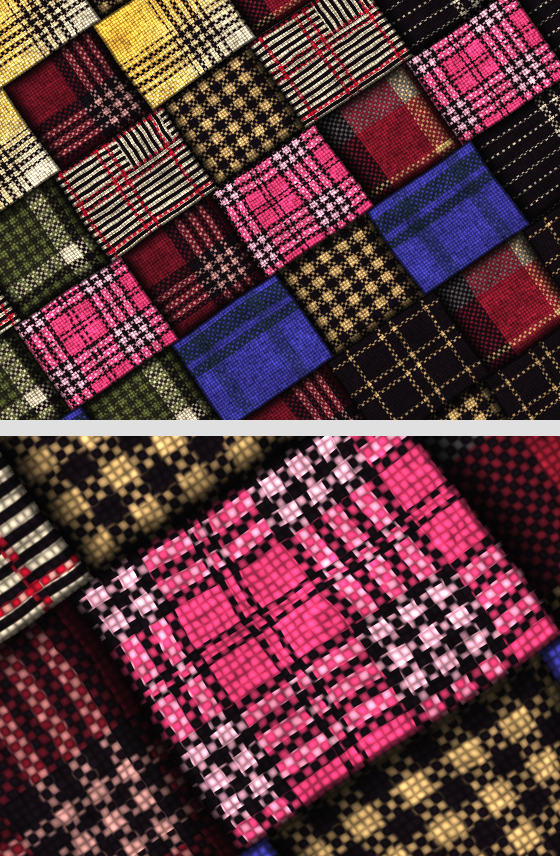
Top: the whole. Bottom: its middle third, enlarged.
A Shadertoy shader for this texture:

```glsl
#define CENTER vec2(0.694, 0.477)
#define ACROSS vec2(0.2326, -0.158)
#define DOWN vec2(0.139, 0.2)
#define OVERLAP 0.045
#define THREADS vec2(38.0, 33.0)
#define WARP 0.035
#define CONTRAST 0.35
#define GAIN 1.22

const float PI = 3.14159;
const vec3 INK = vec3(0.055, 0.035, 0.05);
const vec3 CREAM = vec3(0.88, 0.81, 0.69);
const vec3 YELLOW = vec3(0.95, 0.70, 0.25);
const vec3 PINK = vec3(0.92, 0.23, 0.43);
const vec3 ROSE = vec3(0.98, 0.69, 0.77);
const vec3 RED = vec3(0.62, 0.06, 0.13);
const vec3 MAROON = vec3(0.34, 0.06, 0.10);
const vec3 BLUE = vec3(0.19, 0.18, 0.51);
const vec3 PINE = vec3(0.08, 0.12, 0.15);
const vec3 OLIVE = vec3(0.32, 0.34, 0.17);
const vec3 TAN = vec3(0.75, 0.60, 0.38);
const vec3 GREY = vec3(0.36, 0.34, 0.33);

// Hash and gradient noise
vec2 hash2(vec2 p) {
    p = vec2(dot(p, vec2(127.1, 311.7)), dot(p, vec2(269.5, 183.3)));
    return fract(sin(p) * 43758.5) * 2.0 - 1.0;
}

float gradientNoise(vec2 p) {
    vec2 i = floor(p), f = fract(p), u = f * f * (3.0 - 2.0 * f);
    vec2 e = vec2(0.0, 1.0);
    return mix(mix(dot(hash2(i), f), dot(hash2(i + e.yx), f - e.yx), u.x),
               mix(dot(hash2(i + e), f - e), dot(hash2(i + e.yy), f - e.yy), u.x), u.y);
}

// Stripe profiles
float band(float s, float center, float halfWidth) {
    float aa = 3.0 / iResolution.y;
    return 1.0 - smoothstep(halfWidth - aa, halfWidth + aa, abs(s - center));
}

float comb(float s, float count) {
    return smoothstep(-0.4, 0.4, sin(2.0 * PI * count * s));
}

// Dyed colour of one thread; s is the position across its stripes
vec3 yarn(int kind, vec2 p, bool weft) {
    float s = weft ? p.y : p.x;
    if (kind == 0) { // yellow window check
        vec3 c = mix(YELLOW, CREAM, smoothstep(-0.35, 0.4, s));
        return mix(c, INK, band(s, 0.12, 0.18) * comb(s, 11.0));
    }
    if (kind == 1) { // striped glen check
        float turned = band(p.x, 0.3, 0.22) * band(p.y, -0.3, 0.22);
        vec3 c = mix(INK, CREAM * 0.85, mix(comb(p.y, 14.0), comb(p.x, 16.0), turned));
        return mix(c, RED, max(band(abs(s + 0.05), 0.045, 0.018), band(abs(s), 0.44, 0.018)));
    }
    if (kind == 2) { // pink tartan
        float t = abs(mod(s + 0.09, 0.7) - 0.35);
        vec3 c = mix(PINK, ROSE, band(t, 0.0, 0.15));
        float lines = max(band(t, 0.05, 0.022), band(t, 0.145, 0.02));
        return mix(c, INK, max(lines, band(t, 0.325, 0.01)));
    }
    if (kind == 3) { // blue with dark bands
        float bands = weft ? max(band(s, -0.34, 0.09), band(s, -0.13, 0.05))
                           : 0.5 * band(abs(s), 0.28, 0.06);
        return mix(BLUE, PINE, bands);
    }
    if (kind == 4) { // gold lines on black
        float lines = max(band(abs(s), 0.06, 0.018), band(abs(s), 0.37, 0.016));
        return mix(INK, TAN, lines);
    }
    if (kind == 5) { // olive check
        vec3 c = mix(OLIVE, INK, comb(s, 9.0) * 0.75);
        c = mix(c, CREAM * 0.9, band(s, 0.23, 0.075));
        return mix(c, INK, band(s, 0.35, 0.035));
    }
    if (kind == 6) { // maroon tartan
        vec3 c = mix(MAROON, INK, band(s, 0.2, 0.22));
        return mix(c, vec3(0.72, 0.50, 0.47), band(s, 0.2, 0.16) * comb(s + 0.02, 9.0));
    }
    if (kind == 7) // brown gingham
        return mix(TAN, INK, comb(s, 6.0));
    if (kind == 8) { // maroon blocks
        vec3 c = mix(MAROON * 1.3, weft ? GREY : INK, 1.0 - smoothstep(-0.2, -0.18, s));
        return mix(c, TAN, band(s, 0.37, weft ? 0.03 : 0.08));
    }
    // white lines on black
    float lines = weft ? smoothstep(0.75, 0.95, sin(2.0 * PI * 7.0 * s))
                       : band(s, 0.26, 0.19) * comb(s, 8.0);
    return mix(INK, CREAM * 0.9, lines);
}

void mainImage(out vec4 fragColor, in vec2 fragCoord) {
    vec2 q = fragCoord / iResolution.y;
    q.y = 1.0 - q.y;

    // Slanted lattice of scarves, slightly bent
    vec2 uv = inverse(mat2(ACROSS, DOWN)) * (q - CENTER);
    uv += WARP * vec2(gradientNoise(uv * 1.7), gradientNoise(uv * 1.7 + 19.0));
    uv.x += 0.004 * gradientNoise(uv * 30.0);

    // Basket weave: even cells show row scarves, odd cells column scarves
    vec2 cell = floor(uv + 0.5), f = uv - cell;
    bool over = mod(cell.x + cell.y, 2.0) < 0.5;
    if (!over && abs(f.x) > 0.5 - OVERLAP) {
        cell.x += sign(f.x);
        f = uv - cell;
        over = true;
    }
    int kind = over ? int(clamp(cell.y, -2.0, 2.0)) + 2 : int(clamp(cell.x, -2.0, 2.0)) + 7;
    vec2 margin = vec2(0.5 + (over ? OVERLAP : -OVERLAP), 0.5) - abs(f);
    float edge = min(margin.x, margin.y);

    // Interlaced threads with uneven stripes
    vec2 p = f + 0.05 * hash2(cell + 7.0) + 0.012 * gradientNoise(uv * 9.0);
    vec2 wave = sin(PI * (uv * THREADS + 0.3 * gradientNoise(uv * 14.0)));
    float knot = wave.x * wave.y;
    vec3 warp = yarn(kind, p, false), weft = yarn(kind, p, true);
    vec3 color = mix(warp, weft, smoothstep(-0.35, 0.35, knot));
    color = mix(color, min(warp, weft), CONTRAST);

    // Knobbly pile, wear and folded edges
    float pile = 0.62 + 0.55 * abs(knot) + 0.45 * gradientNoise(uv * THREADS * 0.8);
    float wear = 1.0 + 0.35 * gradientNoise(uv * 6.0) + 0.2 * gradientNoise(uv * 2.3 + 5.0);
    float fold = smoothstep(-0.005, over ? 0.035 : 0.13, edge);
    color *= GAIN * pile * wear * mix(0.12, 1.0, fold);
    fragColor = vec4(clamp(color, 0.0, 1.0) + 0.012, 1.0);
}
```
